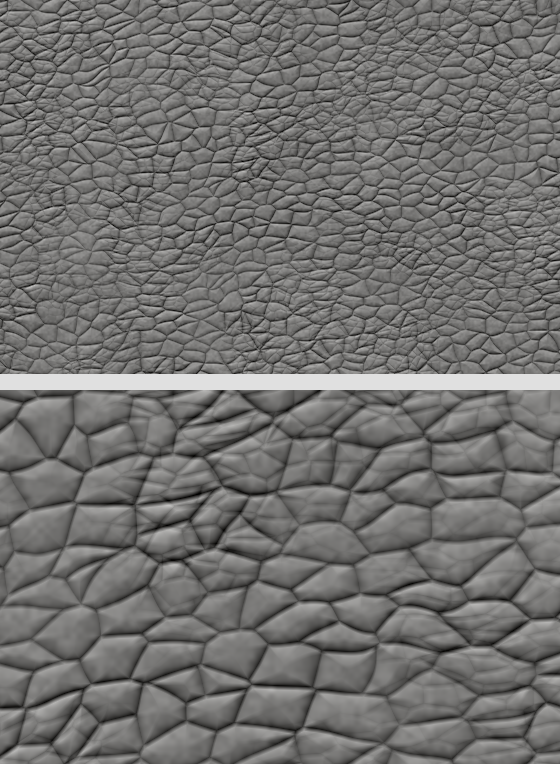
Top, the full canvas; bottom, a detail of the centre.
This texture is drawn by a Shadertoy shader. Its source:

```glsl
// Grey pebbled leather: flattened irregular cells with dark creases, lit from above.
#define LEATHER_TONE vec3(0.490, 0.487, 0.481)
#define CELLS vec2(19.0, 29.0)
#define LIGHT_STEP vec2(-0.0012, 0.0040)
#define RELIEF 0.38
#define CREASE_DEPTH 0.17
#define WRINKLE 0.34
#define GRAIN 0.11
#define MOTTLE 0.07

vec2 hash22(vec2 p) {
    vec3 q = fract(vec3(p.xyx) * vec3(0.1031, 0.1030, 0.0973));
    q += dot(q, q.yzx + 33.33);
    return fract((q.xx + q.yz) * q.zy);
}

float noise(vec2 p) {
    vec2 i = floor(p), f = fract(p);
    f = f * f * (3.0 - 2.0 * f);
    float low = mix(hash22(i).x, hash22(i + vec2(1, 0)).x, f.x);
    float high = mix(hash22(i + vec2(0, 1)).x, hash22(i + vec2(1, 1)).x, f.x);
    return mix(low, high, f.y);
}

vec2 noise2(vec2 p) {
    return vec2(noise(p), noise(p + vec2(57.3, 91.7))) - 0.5;
}

// Distance to the nearest Voronoi border, in cell units
float borderDistance(vec2 p) {
    vec2 cell = floor(p), f = fract(p);
    vec2 nearest = vec2(0.0), home = vec2(0.0);
    float best = 9.0;
    for (int y = -1; y <= 1; y++)
    for (int x = -1; x <= 1; x++) {
        vec2 g = vec2(x, y);
        vec2 r = g + hash22(cell + g) - f;
        float d = dot(r, r);
        if (d < best) { best = d; nearest = r; home = g; }
    }
    float border = 9.0;
    for (int y = -2; y <= 2; y++)
    for (int x = -2; x <= 2; x++) {
        vec2 g = home + vec2(x, y);
        vec2 r = g + hash22(cell + g) - f;
        vec2 apart = r - nearest;
        if (dot(apart, apart) > 0.0001)
            border = min(border, dot(0.5 * (nearest + r), normalize(apart)));
    }
    return border;
}

// Bends the cell rows and roughens their outlines
vec2 warp(vec2 p) {
    p += 0.045 * noise2(p * 4.0) + 0.012 * noise2(p * 24.0);
    p.y -= 0.10 * p.x;
    return p + 7.0;
}

// x: surface height, y: crease darkness
vec2 leather(vec2 p) {
    vec2 q = warp(p);
    float pebble = borderDistance(q * CELLS);
    float fold = borderDistance(q * CELLS * vec2(1.7, 2.0) + 40.0);
    float strength = mix(0.55, 1.25, noise(p * 13.0 + 5.0));
    float folded = WRINKLE * smoothstep(0.2, 0.8, noise(p * 9.0 + 30.0));
    float height = strength * (1.0 - exp(-5.0 * pebble));
    height += folded * (1.0 - exp(-5.0 * fold));
    float crease = strength * exp(-13.0 * pebble) + folded * exp(-12.0 * fold);
    return vec2(height, crease);
}

void mainImage(out vec4 fragColor, in vec2 fragCoord) {
    vec2 p = fragCoord / iResolution.y;

    // Relief: slopes facing the light brighten, those turned away darken
    vec2 here = leather(p);
    float slope = here.x - leather(p + LIGHT_STEP).x;
    float shade = RELIEF * slope - CREASE_DEPTH * here.y;

    // Fine pores and broad uneven tone
    float pores = 0.6 * noise(p * 170.0) + 0.4 * noise(p * 95.0 + 11.0) - 0.5;
    float tone = 0.6 * noise(p * 5.0 + 3.0) + 0.4 * noise(p * 14.0 + 8.0) - 0.5;
    shade += GRAIN * pores + MOTTLE * tone;

    fragColor = vec4(clamp(LEATHER_TONE + shade, 0.0, 1.0), 1.0);
}
```
